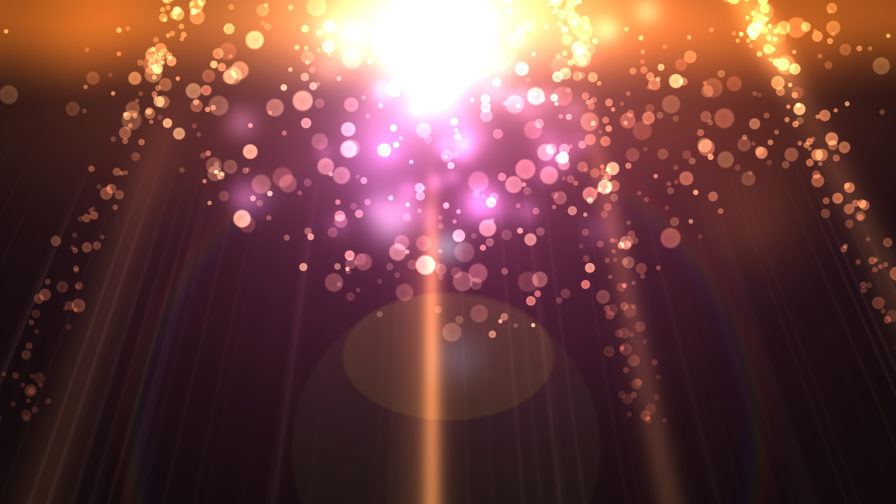
This background is drawn by a Shadertoy shader. Its source:

```glsl
// A shower of golden and violet bokeh falling from a white-hot light at the top.
// Gaussian glows make the backdrop, a fan of rays shares one far vanishing point,
// and hashed loops scatter the discs as a cloud, a top band and three streams.

const vec2 FAN = vec2(0.857, 2.3); // point where all rays meet, above the frame

vec4 hash4(float n) {
    vec4 q = fract(vec4(n) * vec4(.1031, .1030, .0973, .1099));
    q += dot(q, q.wzxy + 33.33);
    return fract((q.xxyz + q.yzzw) * q.zywx);
}

float noise1(float x) {
    float i = floor(x), f = fract(x);
    return mix(hash4(i + 400.).x, hash4(i + 401.).x, f * f * (3. - 2. * f));
}

float glow(vec2 p, vec2 center, vec2 size) {
    vec2 q = (p - center) / size;
    return exp(-dot(q, q));
}

// Disc with a slightly brighter rim
float bokeh(vec2 p, vec2 center, float r) {
    float d = length(p - center);
    float soft = max(.16 * r, .8 / iResolution.y);
    return (1. - smoothstep(r - soft, r + soft, d)) * mix(.8, 1., min(d / r, 1.));
}

vec3 backdrop(vec2 p) {
    vec3 col = vec3(.065, .035, .04);
    col += vec3(.28, .095, .19) * glow(p, vec2(.92, .54), vec2(.62, .40));
    col += vec3(.33, .19, .33) * glow(p, vec2(.84, .73), vec2(.27, .20));
    col += vec3(.30, .14, .06) * glow(p, vec2(1.32, .83), vec2(.42, .22));
    col += vec3(.20, .10, .045) * glow(p, vec2(.32, .82), vec2(.40, .22));
    col += vec3(.12, .07, .02) * glow(p, vec2(1.49, .56), vec2(.11, .10));
    // Amber band along the top, with a ragged lower edge
    float band = smoothstep(.80, .98, p.y + .02 * noise1(p.x * 7.));
    col += vec3(.58, .29, .05) * band * (.72 + .45 * noise1(p.x * 5.));
    // Hot core, its wide cream shoulders and pale spill
    col += vec3(.65, .52, .36) * glow(p, vec2(.88, 1.), vec2(.36, .15));
    col += vec3(.75, .68, .62) * glow(p, vec2(.87, .95), vec2(.19, .12));
    col += vec3(.42, .38, .42) * glow(p, vec2(.86, .81), vec2(.10, .10));
    col += vec3(.26, .18, .32) * glow(p, vec2(.75, .71), vec2(.07, .09));
    col += vec3(.42, .38, .46) * glow(p, vec2(.775, .565), vec2(.045, .05));
    return col;
}

vec3 rays(vec2 p) {
    float a = (p.x - FAN.x) / (FAN.y - p.y);
    float low = 1. - smoothstep(.45, .72, p.y);
    vec3 col = vec3(.43, .27, .13) * exp(-pow(a / .009, 2.)) * low;
    col += vec3(.19, .11, .06) * exp(-pow((a + .006) / .024, 2.)) * low;
    // Broad side beams
    float side = exp(-pow((a - .205) / .014, 2.)) + .6 * exp(-pow((a + .34) / .025, 2.))
               + .9 * exp(-pow((a - .49) / .022, 2.));
    col += vec3(.17, .11, .06) * side * (1. - smoothstep(.6, .9, p.y));
    // Fine streaks
    float streak = pow(noise1(a * 190. + 90.), 4.) * noise1(a * 31. + 50.);
    return col + vec3(.07, .05, .05) * streak * (1. - smoothstep(.4, .8, p.y));
}

vec3 lensGhosts(vec2 p) {
    vec2 q = p - vec2(.885, .11);
    float d = length(q);
    vec3 col = vec3(.025, .036, .015) * (1. - smoothstep(.300, .312, d));
    float oval = length((p - vec2(.89, .293)) / vec2(.212, .128));
    col += vec3(.06, .055, .005) * (1. - smoothstep(.96, 1.02, oval));
    // Faint rainbow arc, each channel at its own radius
    vec3 arc = (d - vec3(.635, .62, .60)) / .018;
    col += vec3(.035, .03, .03) * exp(-arc * arc) * smoothstep(.1, .5, abs(q.x));
    col += vec3(.18, .32, .32) * glow(p, vec2(.89, .51), vec2(.03));
    return col + vec3(.07, .11, .15) * glow(p, vec2(.91, .29), vec2(.05));
}

vec3 particles(vec2 p) {
    vec3 col = vec3(0);
    // Large soft mauve and cream discs around the core
    for (float i = 0.; i < 54.; i++) {
        vec4 h = hash4(i + 11.), k = hash4(i + 711.);
        vec2 c = vec2(.87 + .46 * (h.x + k.x - 1.), .98 - .44 * h.y);
        float r = mix(.016, .042, h.z);
        vec3 tint = mix(vec3(.22, .13, .23), vec3(.30, .25, .22), smoothstep(.7, .95, c.y));
        col += tint * mix(.5, 1.1, k.y) * glow(p, c, vec2(r));
    }
    // Main cloud, deepest at its middle, then a thin band across the top
    for (float i = 0.; i < 480.; i++) {
        vec4 h = hash4(i + 101.), k = hash4(i + 1301.);
        float x = .94 + .86 * (h.x + k.x - 1.);
        float y = .95 - .62 * exp(-pow((x - .95) / .72, 2.)) * pow(h.y, 1.1);
        if (i > 415.) { x = 1.78 * h.x; y = .76 + .25 * h.y; }
        vec3 tint = mix(vec3(.78, .40, .28), vec3(1., .83, .52), k.z);
        tint = mix(tint, vec3(.80, .55, .70), .7 * glow(vec2(x, y), vec2(.84, .68), vec2(.28)));
        float r = mix(.004, .020, pow(h.w, 2.5));
        col += tint * mix(.2, .85, k.w * k.w) * bokeh(p, vec2(x, y), r);
    }
    // Three streams that follow the fan
    for (float i = 0.; i < 300.; i++) {
        vec4 h = hash4(i + 2101.), k = hash4(i + 3307.);
        float lane = mod(i, 3.);
        float slope = lane < .5 ? -.385 : lane < 1.5 ? .2 : .482;
        float fall = pow(h.y, 1.35);
        float y = 1.01 - mix(.86, .70, step(1.5, lane)) * fall;
        float x = FAN.x + slope * (FAN.y - y) + (h.x + k.x - 1.) * mix(.05, .075, fall);
        vec3 tint = mix(vec3(1., .80, .48), vec3(.72, .34, .22), sqrt(fall));
        float power = mix(.85, .35, fall) * mix(.5, 1., k.y) * (lane > 1.5 ? 1.15 : .75);
        col += tint * power * bokeh(p, vec2(x, y), mix(.004, .014, h.w * h.w));
    }
    // Hazy glow along the head of the right stream
    vec2 s = vec2(p.x - FAN.x - .482 * (FAN.y - p.y), p.y - .93);
    return col + vec3(.50, .36, .20) * glow(s, vec2(0), vec2(.035, .11));
}

void mainImage(out vec4 fragColor, in vec2 fragCoord) {
    vec2 p = fragCoord / iResolution.y;
    p.x += .889 - .5 * iResolution.x / iResolution.y; // keep the scene centred
    vec3 col = backdrop(p) + rays(p) + lensGhosts(p) + particles(p);
    fragColor = vec4(clamp(col, 0., 1.), 1.);
}
```
